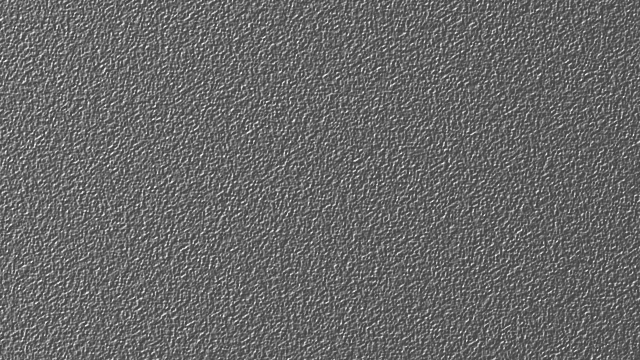
Write a WebGL 2 fragment shader that draws this texture.

```glsl
#version 300 es
precision highp float;

uniform vec2 u_resolution;
out vec4 fragColor;

// Integer hash of a lattice cell, 0 to 1
float hash(ivec2 cell, uint seed) {
    uvec2 v = uvec2(cell) * 1664525u + uvec2(seed, seed + 1013u);
    v.x += v.y * 1664525u;
    v.y += v.x * 1664525u;
    v ^= v >> 16u;
    v.x += v.y * 1664525u;
    v.x ^= v.x >> 15u;
    return float(v.x >> 8u) / 16777216.0;
}

float valueNoise(vec2 p, uint seed) {
    ivec2 cell = ivec2(floor(p));
    vec2 f = fract(p);
    vec2 s = f * f * f * (f * (f * 6.0 - 15.0) + 10.0);
    float low = mix(hash(cell, seed), hash(cell + ivec2(1, 0), seed), s.x);
    float high = mix(hash(cell + ivec2(0, 1), seed), hash(cell + ivec2(1, 1), seed), s.x);
    return mix(low, high, s.y);
}

vec2 rotate(vec2 p, float angle) {
    float c = cos(angle), s = sin(angle);
    return vec2(c * p.x - s * p.y, s * p.x + c * p.y);
}

// Pebbled relief from two grain sizes on differently turned lattices
float reliefHeight(vec2 p) {
    float coarse = valueNoise(rotate(p, 0.45) * 174.0, 17u);
    float fine = valueNoise(rotate(p, -0.62) * 226.0, 71u);
    return coarse + 0.6 * fine;
}

// Frame with x pointing away from the light and y along the grain
vec2 grainFrame(vec2 p, vec2 awayFromLight, float stretch) {
    vec2 along = vec2(-awayFromLight.y, awayFromLight.x);
    return vec2(dot(p, awayFromLight), dot(p, along) / stretch);
}

// Slope facing the light, scaled to about unit deviation
float litSlope(vec2 p, float reach) {
    vec2 offset = vec2(reach, 0.0);
    return 2.8 * (reliefHeight(p + offset) - reliefHeight(p - offset));
}

// Dark floor that rises softly into bright glints
float surfaceTone(float slope) {
    return 0.258 + 0.125 * log(1.0 + exp(1.9 * slope + 0.45));
}

void main() {
    vec2 uv = gl_FragCoord.xy / u_resolution;
    vec2 p = gl_FragCoord.xy / u_resolution.y;

    // Fine relief, lit from the upper left
    vec2 grain = grainFrame(p, vec2(0.8, -0.6), 1.15);
    float slope = litSlope(grain, 0.0021);

    // Broad sheen falling off to the right
    float sheen = mix(0.2, -0.18, uv.x) + 0.06 * (uv.y - 0.5);

    float tone = min(surfaceTone(slope + sheen), 0.92);
    fragColor = vec4(vec3(tone), 1.0);
}
```
